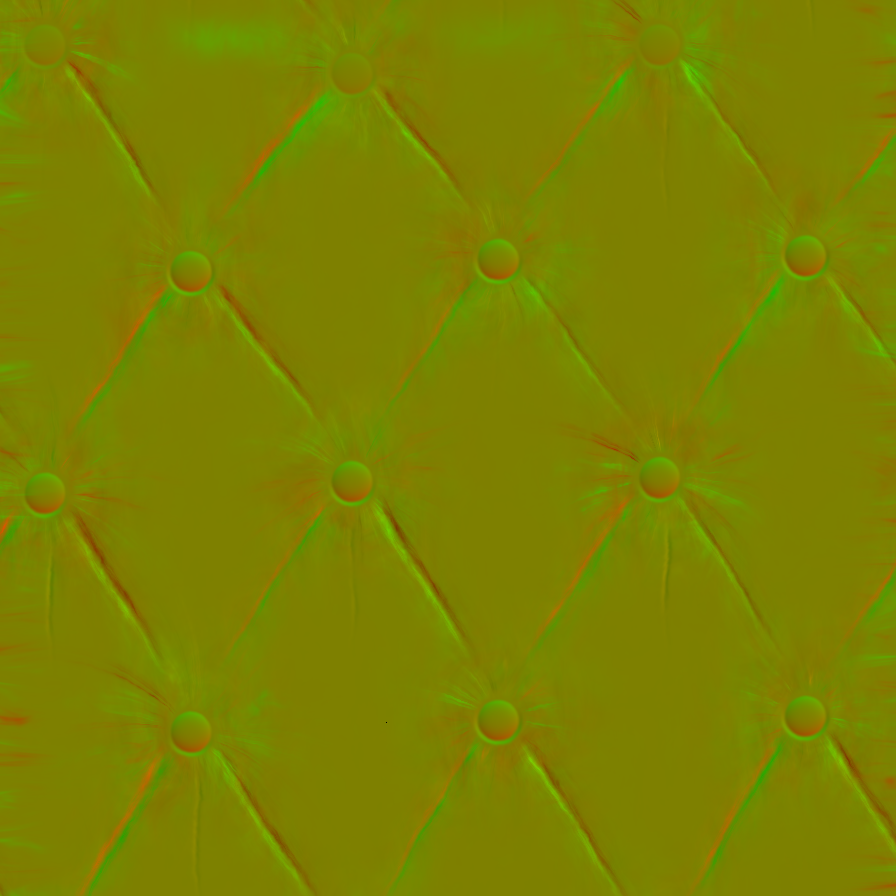
A WebGL 2 fragment shader for this texture map:

```glsl
#version 300 es
precision highp float;
uniform vec2 u_resolution;
out vec4 fragColor;

float hash(vec2 p) {
    return fract(sin(dot(p, vec2(127.1, 311.7))) * 4375.85);
}

// Bell curve of unit height
float bell(float x) {
    return exp(-x * x);
}

// Layered sines, each layer turned and bent by the one before
float ripple(vec2 p) {
    float sum = 0.0, amp = 0.5;
    for (int i = 0; i < 5; i++) {
        p = mat2(0.8, 0.6, -0.6, 0.8) * p * 1.7 + 1.3;
        p += 0.7 * sin(p.yx * 0.8);
        sum += amp * sin(p.x) * sin(p.y);
        amp *= 0.75;
    }
    return sum;
}

// Staggered rows, numbered from the top, slightly uneven
vec2 buttonCentre(float row, float col) {
    vec2 c = vec2(0.05 + 0.343 * col + 0.163 * mod(row, 2.0),
                  0.934 - 0.219 * row - 0.0095 * row * row);
    c.y += row == 0.0 ? 0.016 * cos(3.1416 * col) : 0.01 * sin(1.5 * col - 1.0);
    return c;
}

// Slope across a groove, s being the signed distance to its floor
float groove(float s, float width) {
    return -s / width * bell(s / width);
}

// Convex button inside a sunken rim, deepest below
vec2 buttonSlope(vec2 d, float seed) {
    float r = length(d);
    vec2 dir = d / max(r, 1e-4);
    float q = r / 0.024;
    vec2 dome = dir * (0.08 * q + 0.2 * q * q * q) * (1.0 - smoothstep(0.02, 0.0245, r));
    float rim = bell((r - 0.0255) / 0.0025) * smoothstep(0.4, -0.9, dir.y + seed - 0.5);
    return dome - dir * rim * 0.2;
}

// Irregular radial folds around a button, with a tuck hanging below
vec2 puckerSlope(vec2 d, float seed) {
    float r = length(d);
    vec2 dir = d / max(r, 1e-4);
    float fold = ripple(dir * 5.0 + seed * 37.0 + r * 9.0);
    float reach = smoothstep(0.025, 0.04, r) * bell(r / (0.055 + 0.035 * seed));
    vec2 n = vec2(-dir.y, dir.x) * fold * abs(fold) * 0.26 * reach;
    float hang = smoothstep(-0.035, -0.06, d.y) * smoothstep(-0.21, -0.1, d.y);
    float s = d.x - 0.02 * (seed - 0.5) + 0.002 * sin(45.0 * d.y + 9.0 * seed);
    n.x += 0.28 * groove(s, 0.003) * hang * smoothstep(0.2, 0.7, seed);
    return n;
}

// Straight seam beside the line of centres: slope in xy, haze in z
vec3 seam(vec2 p, vec2 a, vec2 b, float seed) {
    vec2 along = b - a;
    float t = dot(p - a, along) / dot(along, along);
    vec2 across = normalize(vec2(-along.y, along.x));
    across *= sign(across.y);
    float s = dot(p - a, across) - 0.012;
    s += 0.0012 * sin(11.0 * t + 20.0 * seed);
    float fade = smoothstep(0.07, 0.17, t) * (1.0 - smoothstep(0.5, 0.85, t));
    float width = mix(0.004, 0.0068, seed) * (1.0 - 0.25 * t);
    float fray = 0.75 + 0.6 * ripple(vec2(t * 9.0 + seed * 50.0, s * 220.0));
    float cut = groove(s, width) * mix(0.35, 0.75, seed) * max(fray, 0.15);
    cut += groove(s, 0.019) * 0.09 * fray;
    return vec3(across * cut * fade, bell(s / 0.026) * fade);
}

void main() {
    vec2 p = gl_FragCoord.xy / u_resolution;
    float mottle = ripple(p * vec2(34.0, 24.0));
    float wear = clamp(0.75 + 0.9 * mottle, 0.1, 1.4);
    // Ragged position, so that creases are not drawn too cleanly
    vec2 q = p + 0.0014 * vec2(ripple(p * 45.0), ripple(p * 45.0 + 8.0));
    vec2 slope = vec2(0.0);
    float haze = 0.0;

    for (float row = -1.0; row < 5.0; row++) {
        for (float col = -1.0; col < 4.0; col++) {
            vec2 c = buttonCentre(row, col);
            vec2 d = q - c;
            float seed = hash(vec2(row, col) + 3.0);
            slope += buttonSlope(mix(d, p - c, 0.6), seed) * (row < 0.5 ? 0.35 : 0.95);
            slope += puckerSlope(d, seed) * wear;
            haze += bell(length(d) / 0.085) * smoothstep(0.022, 0.032, length(d));

            // Seams to the two buttons of the row below
            for (float side = 0.0; side < 2.0; side++) {
                vec2 next = buttonCentre(row + 1.0, col + mod(row, 2.0) - 1.0 + side);
                vec3 line = seam(q, c, next, hash(vec2(row * 2.0 + side, col + 7.0)));
                slope += line.xy * (0.5 + 0.5 * wear);
                haze += 0.4 * line.z;
            }
        }
    }

    // Blotchy wisps near the buttons and seams, smears along the top
    float wisp = ripple(p * vec2(13.0, 9.0) + 4.0);
    haze = min(haze, 1.2);
    slope.y += haze * (0.022 + 0.075 * wisp + 0.05 * mottle);
    slope.x += haze * 0.08 * ripple(p * vec2(48.0, 30.0) + 9.0);
    for (float i = 0.0; i < 2.0; i++) {
        vec2 d = (p - vec2(0.25 + 0.32 * i, 0.958)) / vec2(0.065, 0.022);
        slope.y += (0.11 - 0.04 * i) * exp(-dot(d, d)) * (0.5 + 0.5 * wear);
    }

    // Fine creases at the left and right edges
    float edge = bell(min(p.x, 1.0 - p.x) / 0.04);
    float crease = ripple(vec2(p.x * 9.0, p.y * 45.0));
    slope.y += 0.15 * edge * crease * abs(crease);

    // Slopes shift the olive ground toward green or red
    vec2 olive = vec2(0.493, 0.502);
    vec2 tint = olive + slope.y * vec2(-0.75, 0.95) + slope.x * vec2(0.45, 0.2);
    fragColor = vec4(clamp(tint, 0.0, 1.0), 0.0, 1.0);
}
```
